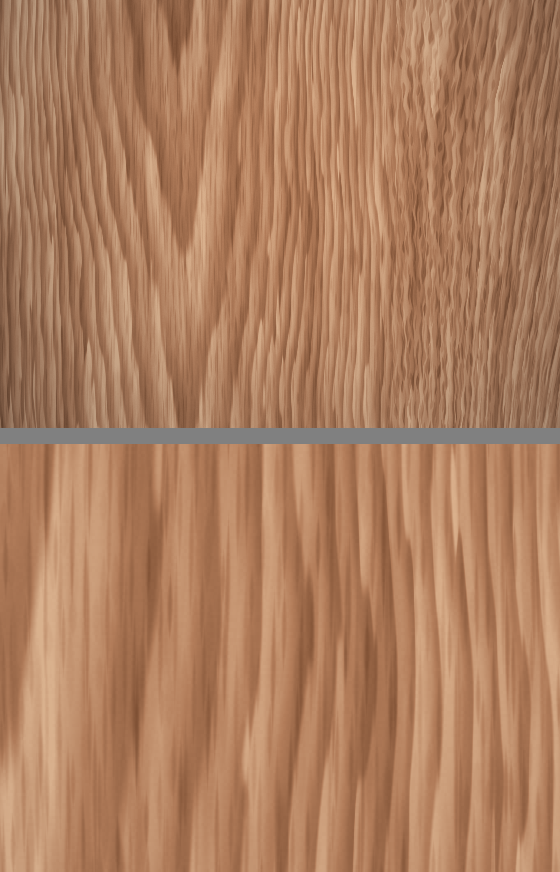
Top, the full canvas; bottom, a detail of the centre.
Give the GLSL for this texture, as a Shadertoy shader.

```glsl
// Oak veneer: a V-shaped cathedral figure that settles into straight grain,
// leaning to the right at the far edge. Growth rings come from a warped
// distance field; streaks and pores come from stretched cellular noise.

vec3 hash(vec2 cell) {
    vec3 h = fract(cell.xyx * vec3(0.1031, 0.1030, 0.0973));
    h += dot(h, h.yxz + 33.33);
    return fract((h.xxy + h.yzz) * h.zyx);
}

// Smooth cellular noise: random cell values blended by distance, 0 to 1.
float cellTone(vec2 p) {
    vec2 base = floor(p);
    float total = 0.0, weights = 0.0;
    for (int j = -1; j <= 1; j++)
    for (int i = -1; i <= 1; i++) {
        vec2 cell = base + vec2(i, j);
        vec3 h = hash(cell);
        vec2 d = p - cell - h.xy;
        float w = exp(-7.0 * dot(d, d));
        total += w * h.z;
        weights += w;
    }
    return total / weights;
}

// Scattered tapering slits, one per cell, running along y.
float pores(vec2 p, vec2 density, float halfWidth) {
    vec2 base = floor(p * density);
    float mark = 0.0;
    for (int j = -1; j <= 1; j++)
    for (int i = -1; i <= 1; i++) {
        vec2 cell = base + vec2(i, j);
        vec3 h = hash(cell + 71.0);
        vec2 d = p - (cell + h.xy) / density;
        float along = d.y * density.y / mix(0.25, 0.85, h.z);
        float edge = abs(d.x) - halfWidth * (1.0 - along * along);
        float slit = 1.0 - smoothstep(-0.0014, 0.0014, edge);
        mark = max(mark, slit * mix(0.45, 1.0, fract(h.z * 7.3)));
    }
    return mark;
}

// Distance from the heart of the V; its contours straighten further out.
float ringDistance(vec2 p) {
    float dx = p.x - 0.443 + 0.028 * p.y;
    dx += 0.006 * sin(p.y * 9.0 + 1.0) + 0.003 * sin(p.y * 23.0 + p.x * 8.0);
    return sqrt(dx * dx + 0.0006) - 0.2 * p.y * exp(-12.0 * dx * dx);
}

void mainImage(out vec4 fragColor, in vec2 fragCoord) {
    vec2 p = fragCoord / iResolution.y;

    // Fibre direction: upright, leaning and slightly wavy on the right
    float lean = smoothstep(0.92, 1.32, p.x);
    float shortGrain = smoothstep(0.88, 0.95, p.x) * (1.0 - 0.65 * smoothstep(1.05, 1.2, p.x));
    vec2 fibre = p;
    fibre.x -= 0.17 * lean * (p.y - 0.5);
    fibre.x += 0.0016 * shortGrain * sin(p.y * 95.0 + 9.0 * sin(p.x * 31.0));
    fibre.x += 0.003 * sin(p.y * 5.0 + p.x * 11.0);

    // Streaks at three widths
    float broad = cellTone(fibre * vec2(17.0, 1.3));
    float medium = cellTone(fibre * vec2(55.0, 2.6) + 19.0);
    float fine = cellTone(fibre * vec2(125.0, 8.0) + 43.0);

    // Growth rings: wide at the heart, crowded outside, with toothed edges
    float u = ringDistance(fibre) + 0.018 * (broad - 0.5)
            + 0.010 * (medium - 0.5) + 0.010 * (fine - 0.5);
    float outer = u - 0.15;
    float ring = fract(9.0 * u + 16.0 * (sqrt(outer * outer + 0.01) + outer) + 0.07);
    float lateWood = smoothstep(0.2, 0.85, ring) * (1.0 - smoothstep(0.87, 1.0, ring));

    // Pores: fine slits everywhere, coarse dashes in the short grain
    float slits = pores(fibre, vec2(95.0, 15.0), 0.0016);
    float dashes = pores(fibre + 3.7, vec2(68.0, 21.0), 0.0032);

    float tone = 0.77;
    tone -= lateWood * mix(0.3, 0.52, medium) * (1.0 - 0.45 * shortGrain);
    tone += 0.26 * (broad - 0.5) + 0.34 * (medium - 0.5) + 0.28 * (fine - 0.5);
    tone -= slits * mix(0.26, 0.16, lateWood);
    tone -= dashes * (0.07 + 0.25 * shortGrain + 0.10 * lean);
    tone += 0.03 * (hash(floor(p * 390.0)).x - 0.5);
    tone = clamp(tone, 0.0, 1.0);

    // Dark late wood to pale early wood
    vec3 wood = mix(vec3(0.49, 0.31, 0.20), vec3(0.69, 0.48, 0.345), min(2.0 * tone, 1.0));
    wood = mix(wood, vec3(0.85, 0.69, 0.55), max(2.0 * tone - 1.0, 0.0));

    // Soft light from above, greyer and dimmer toward the sides
    vec2 side = fragCoord / iResolution.xy - vec2(0.52, 0.58);
    float falloff = dot(side * side, vec2(0.55, 0.22));
    wood = mix(wood, vec3(dot(wood, vec3(0.3, 0.59, 0.11))), 0.8 * falloff);
    fragColor = vec4(wood * (1.02 - falloff), 1.0);
}
```
